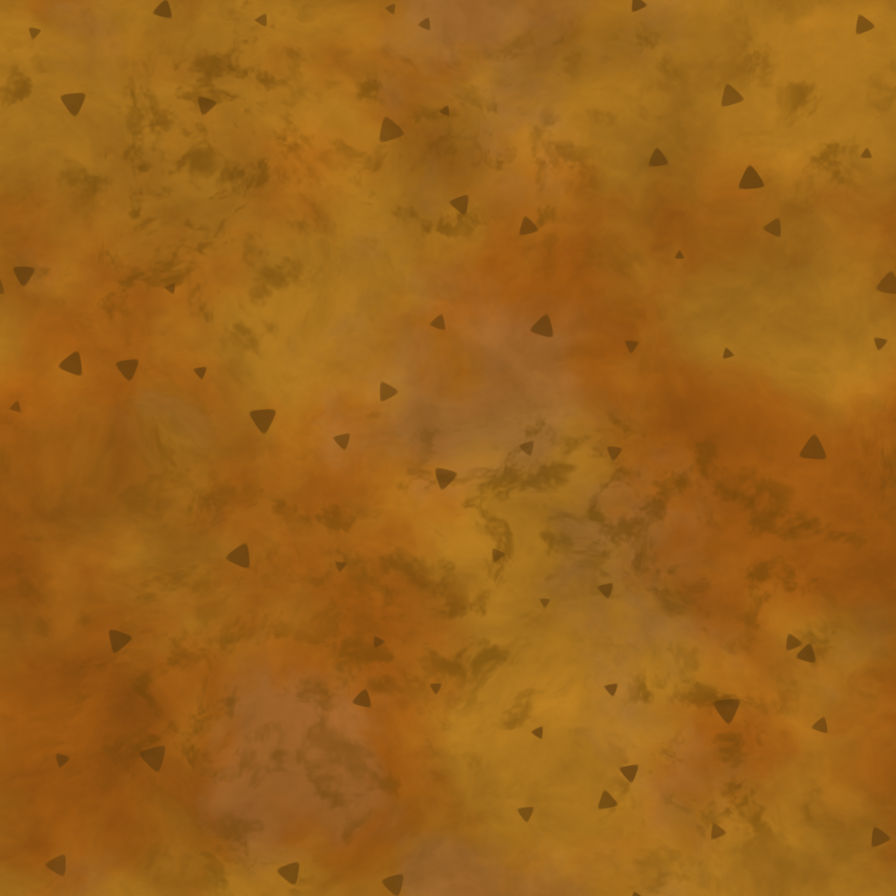
This texture is drawn by a Shadertoy shader. Its source:

```glsl
// Weathered ochre plaster: cloudy rust, ochre and mauve stains from wrapped
// value-noise fbm, patches of fine olive specks, and scattered translucent
// chips shaped as rounded triangles. Everything repeats on the unit square.

#define STAIN_SCALE 4.0
#define SPECK_SCALE 30.0
#define SPECK_STRENGTH 0.50
#define MAUVE_STRENGTH 0.50
#define SHADE_CONTRAST 0.42
#define WARP 0.07
#define CHIP_GRID 9.0
#define CHIP_SHARE 0.75
#define CHIP_MIN 0.007
#define CHIP_MAX 0.021
#define CHIP_OPACITY 0.72
#define EDGE_SOFTNESS 0.0012

const vec3 RUST  = vec3(0.600, 0.335, 0.070);
const vec3 OCHRE = vec3(0.650, 0.440, 0.118);
const vec3 MAUVE = vec3(0.605, 0.415, 0.245);
const vec3 OLIVE = vec3(0.390, 0.250, 0.030);
const vec3 CHIP  = vec3(0.365, 0.230, 0.055);

float hash(vec2 p) {
    return fract(sin(dot(p, vec2(127.1, 311.7))) * 43758.5453);
}

// Value noise whose lattice wraps after a whole number of cells
float wrapNoise(vec2 p, float period, float seed) {
    vec2 cell = floor(p), f = p - cell;
    vec2 w = f * f * f * (f * (f * 6.0 - 15.0) + 10.0);
    vec2 lo = mod(cell, period) + seed;
    vec2 hi = mod(cell + 1.0, period) + seed;
    return mix(mix(hash(lo), hash(vec2(hi.x, lo.y)), w.x),
               mix(hash(vec2(lo.x, hi.y)), hash(hi), w.x), w.y);
}

// Octaves are shifted against each other to hide the lattice
float fbm(vec2 uv, float period, int octaves, float gain, float seed) {
    float sum = 0.0, total = 0.0, amp = 1.0;
    for (int i = 0; i < octaves; i++) {
        vec2 shift = vec2(hash(vec2(seed, i)), hash(vec2(i, seed)));
        sum += amp * wrapNoise(uv * period + shift, period, seed);
        total += amp;
        amp *= gain;
        period *= 2.0;
        seed += 17.3;
    }
    return sum / total;
}

// Distance to a triangle of unit size; the smooth maximum rounds its corners
float roundedTriangle(vec2 p, float angle, vec2 id) {
    float sum = 0.0;
    for (int i = 0; i < 3; i++) {
        float a = angle + float(i) * 2.0944;
        float uneven = 0.16 * (hash(id + 5.1 * float(i)) - 0.5);
        sum += exp(6.0 * (dot(p, vec2(cos(a), sin(a))) + uneven));
    }
    return log(sum) / 6.0 - 0.5;
}

// Coverage of the chips, one candidate in each wrapped grid cell
float chips(vec2 uv) {
    float cover = 0.0;
    vec2 g = uv * CHIP_GRID;
    for (int y = -1; y <= 1; y++)
    for (int x = -1; x <= 1; x++) {
        vec2 cell = floor(g) + vec2(x, y);
        vec2 id = mod(cell, CHIP_GRID) + 3.7;
        if (hash(id + 41.0) > CHIP_SHARE) continue;
        vec2 center = cell + vec2(hash(id), hash(id + 11.0));
        float size = mix(CHIP_MIN, CHIP_MAX, hash(id + 23.0));
        vec2 p = (g - center) / (CHIP_GRID * size);
        if (dot(p, p) > 4.0) continue;
        float d = size * roundedTriangle(p, 6.2832 * hash(id + 31.0), id);
        float soft = max(EDGE_SOFTNESS, 0.7 / iResolution.y);
        float opacity = mix(0.75, 1.0, hash(id + 53.0));
        cover = max(cover, opacity * (1.0 - smoothstep(-soft, soft, d)));
    }
    return cover;
}

void mainImage(out vec4 fragColor, in vec2 fragCoord) {
    vec2 uv = fragCoord / iResolution.xy;

    // Bend the noise space for wispy outlines
    vec2 bend = vec2(fbm(uv, 6.0, 4, 0.55, 2.0), fbm(uv, 6.0, 4, 0.55, 91.0));
    vec2 st = uv + WARP * (bend - 0.5);

    // Broad stains
    float hue = fbm(st, STAIN_SCALE, 6, 0.55, 7.0);
    float haze = fbm(st, STAIN_SCALE + 1.0, 6, 0.60, 131.0);
    float shade = fbm(st, STAIN_SCALE * 2.0, 6, 0.65, 211.0);
    vec3 color = mix(RUST, OCHRE, smoothstep(0.30, 0.68, hue));
    color = mix(color, MAUVE, MAUVE_STRENGTH * smoothstep(0.48, 0.74, haze));
    color *= 1.0 + SHADE_CONTRAST * (shade - 0.5);

    // Fine olive specks gathered in patches
    float patches = smoothstep(0.42, 0.68, fbm(st, STAIN_SCALE + 1.0, 4, 0.6, 307.0));
    float specks = smoothstep(0.46, 0.76, fbm(st, SPECK_SCALE, 4, 0.65, 401.0));
    color = mix(color, OLIVE, SPECK_STRENGTH * specks * (0.15 + 0.85 * patches));

    // Embedded chips
    color = mix(color, CHIP, CHIP_OPACITY * chips(uv));
    fragColor = vec4(color, 1.0);
}
```
